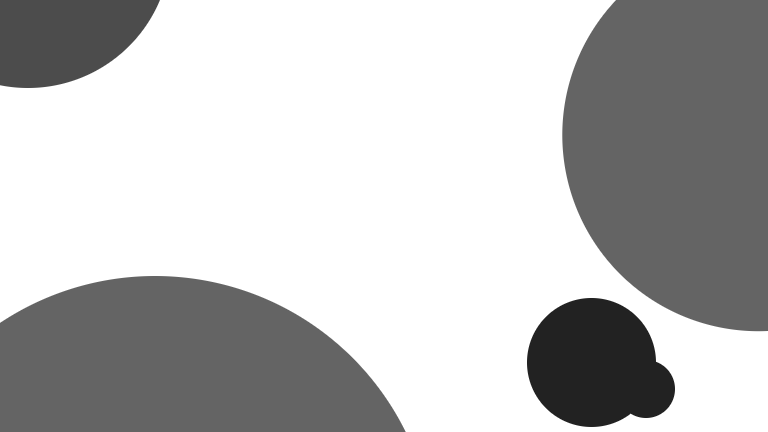
A WebGL 1 fragment shader for this background:

```glsl
precision highp float;
// Flat grey discs on white: three large ones cut by the borders, and a dark overlapping pair.

uniform vec2 u_resolution;

// Colours
const vec3 WHITE    = vec3(1.0);
const vec3 MID_GREY = vec3(0.392);
const vec3 DIM_GREY = vec3(0.298);
const vec3 CHARCOAL = vec3(0.133);

// Discs as centre x, centre y, radius, in units of the canvas height
const vec3 TOP_LEFT_DISC    = vec3(0.0648, 1.1273, 0.3310);
const vec3 RIGHT_DISC       = vec3(1.7558, 0.6875, 0.4542);
const vec3 BOTTOM_LEFT_DISC = vec3(0.3588, -0.2859, 0.6470);
const vec3 DARK_DISC        = vec3(1.3692, 0.1609, 0.1493);
const vec3 SATELLITE_DISC   = vec3(1.4954, 0.0995, 0.0671);

// Signed distance to a disc, negative inside
float discDistance(vec2 point, vec3 disc) {
  return length(point - disc.xy) - disc.z;
}

// Coverage with an edge one pixel wide
float coverage(float signedDistance) {
  return clamp(0.5 - signedDistance * u_resolution.y, 0.0, 1.0);
}

void main() {
  vec2 point = gl_FragCoord.xy / u_resolution.y;
  vec3 colour = WHITE;

  // Large discs
  float midGrey = min(discDistance(point, RIGHT_DISC), discDistance(point, BOTTOM_LEFT_DISC));
  colour = mix(colour, MID_GREY, coverage(midGrey));
  colour = mix(colour, DIM_GREY, coverage(discDistance(point, TOP_LEFT_DISC)));

  // Dark pair, joined into one silhouette
  float darkPair = min(discDistance(point, DARK_DISC), discDistance(point, SATELLITE_DISC));
  colour = mix(colour, CHARCOAL, coverage(darkPair));

  gl_FragColor = vec4(colour, 1.0);
}
```
